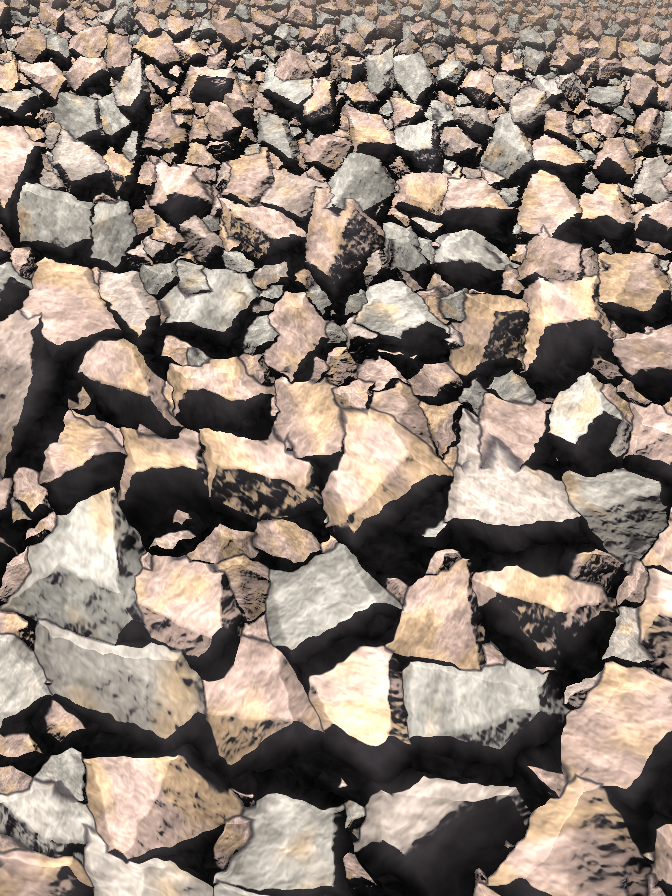
A Shadertoy shader for this texture:

```glsl
// A sunlit heap of broken, faceted rocks that shrink towards a gravel horizon.
#define ROCK_SIZE 0.135
#define HORIZON 1.06
#define TILT 0.09
#define FINE_RATIO 0.46
#define SUN normalize(vec3(-0.28, 0.72, 0.62))
#define SUN_TINT vec3(1.065, 1.0, 0.94)
#define SHADE_TINT vec3(1.03, 0.96, 1.0)
#define OCHRE vec3(1.12, 1.0, 0.83)
#define ROSE vec3(1.07, 0.98, 0.96)
#define SLATE vec3(0.97, 1.0, 1.0)
#define FACES 8

struct Rock { vec2 id; vec2 q; float unit; float base; };
struct Surface { float height; float gap; vec2 slope; vec2 id; vec2 local; };

vec2 hash2(vec2 p) {
    vec3 q = fract(p.xyx * vec3(0.1031, 0.1030, 0.0973));
    q += dot(q, q.yzx + 33.33);
    return fract((q.xx + q.yz) * q.zy);
}

float hash(vec2 p) { return hash2(p).x; }

float noise(vec2 p) {
    vec2 i = floor(p), f = fract(p);
    f = f * f * (3.0 - 2.0 * f);
    return mix(mix(hash(i), hash(i + vec2(1, 0)), f.x),
               mix(hash(i + vec2(0, 1)), hash(i + vec2(1, 1)), f.x), f.y);
}

float fbm(vec2 p, int octaves) {
    float sum = 0.0, amp = 0.5, total = 0.0;
    for (int i = 0; i < octaves; i++) {
        sum += amp * noise(p);
        total += amp;
        p = mat2(1.6, 1.2, -1.2, 1.6) * p + 5.3;
        amp *= 0.55;
    }
    return sum / total;
}

// Rock spacing at height y, dwindling to the horizon
float spacing(float y, float size) {
    float t = clamp(y / HORIZON, -0.95, 0.99);
    return size * (1.0 - t * t);
}

float rowAt(float y, float size) {
    return floor(atanh(clamp(y / HORIZON, -0.95, 0.99)) * HORIZON / size);
}

// The rock of a row that lies "step" columns from point "near", as seen from p
Rock placeRock(vec2 p, vec2 near, float size, float row, float step) {
    float y = HORIZON * tanh((row + 0.5) * size / HORIZON);
    float s = spacing(y, size), width = s * 1.1;
    float shift = hash(vec2(row, size * 910.0));
    float column = floor(near.x / width + shift) + step;
    vec2 id = vec2(column, row) + size * 400.0;
    vec2 rnd = hash2(id), form = hash2(id + 19.0);
    float unit = s * mix(0.75, 1.2, form.x);
    vec2 centre = vec2((column + 0.5 - shift) * width, y) + s * (rnd - 0.5) * 0.5;
    return Rock(id, (p - centre) / unit, unit, s * (0.4 * form.y - 0.15));
}

// Face k of a rock as a plane: downhill slope in xy, height over the centre in z
vec3 facePlane(int k, vec2 id) {
    float fk = float(k);
    vec2 rnd = hash2(id + fk * vec2(7.31, 3.17) + 11.0);
    bool side = k < 5;
    float angle = 6.283 * (side ? (fk + 0.7 * rnd.x) / 5.0 : rnd.x);
    float radius = mix(0.42, 0.6, rnd.y) * (1.0 + 0.22 * cos(2.0 * angle - 6.283 * fract(id.x * 0.37 + id.y * 0.61)));
    float steep = side ? 3.0 : mix(0.12, 1.25, rnd.y);
    float top = side ? steep * radius : mix(0.32, 0.54, fract(rnd.x * 37.0));
    return vec3(steep * vec2(cos(angle), sin(angle)), top);
}

// Jittered rows of rocks; the highest surface wins
void addRocks(vec2 p, float size, float lift, inout Surface best) {
    float row = rowAt(p.y, size);
    for (int n = 0; n < 9; n++) {
        Rock rock = placeRock(p, p, size, row + float(n / 3 - 1), float(n % 3 - 1));
        if (dot(rock.q, rock.q) > 1.2) continue;
        float low = 9.0, next = 9.0;
        vec2 slope = vec2(0), nextSlope = vec2(0);
        for (int k = 0; k < FACES; k++) {
            vec3 face = facePlane(k, rock.id);
            float h = face.z - dot(face.xy, rock.q);
            if (h < low) { next = low; nextSlope = slope; low = h; slope = face.xy; }
            else if (h < next) { next = h; nextSlope = face.xy; }
        }
        // Slightly worn creases
        slope = mix(0.5 * (slope + nextSlope), slope, smoothstep(0.0, 0.04, next - low));
        float height = rock.unit * low + rock.base + lift;
        float gap = abs(height - best.height);
        if (height > best.height) best = Surface(height, gap, slope, rock.id, rock.q);
        else best.gap = min(best.gap, gap);
    }
}

// Cast shadow: clip the ray to the sun against the faces of each nearby rock
float castShadow(vec2 p, float height, float s) {
    vec2 dir = normalize(SUN.xy);
    float rise = SUN.z / length(SUN.xy), shadow = 0.0;
    vec2 near = p + dir * 0.45 * s;
    float row = rowAt(near.y, ROCK_SIZE);
    for (int n = 0; n < 9; n++) {
        Rock rock = placeRock(p, near, ROCK_SIZE, row + float(n / 3 - 1), float(n % 3 - 1));
        float along = dot(rock.q, dir);
        if (along > 0.8 || dot(rock.q, rock.q) - along * along > 0.8) continue;
        float enter = 0.02, leave = 3.0, z = (height - rock.base) / rock.unit;
        for (int k = 0; k < FACES; k++) {
            vec3 face = facePlane(k, rock.id);
            float a = rise + dot(face.xy, dir);
            float t = (face.z - dot(face.xy, rock.q) - z) / a;
            if (a > 0.0) leave = min(leave, t); else enter = max(enter, t);
        }
        shadow = max(shadow, smoothstep(0.0, 0.07, leave - enter));
    }
    return shadow;
}

void mainImage(out vec4 fragColor, in vec2 fragCoord) {
    vec2 p = fragCoord / iResolution.y;
    p.y += TILT * (p.x - 0.375);
    float s = spacing(p.y, ROCK_SIZE);
    // Ragged edges
    vec2 w = p / s * 7.0;
    p += s * 0.07 * (vec2(fbm(w, 2), fbm(w + 37.0, 2)) - 0.5);

    Surface hit = Surface(-0.35 * s, s, vec2(0), vec2(0), p / s);
    addRocks(p, ROCK_SIZE, 0.0, hit);
    addRocks(p, ROCK_SIZE * FINE_RATIO, -0.12 * s, hit);
    float shadow = castShadow(p, hit.height, s);

    // Stone texture: rough relief, mottling and fine grain, turned per rock
    float turn = 6.283 * hash(hit.id + 2.0);
    mat2 spin = mat2(cos(turn), sin(turn), -sin(turn), cos(turn));
    vec2 c = spin * hit.local * vec2(4.5, 7.5) + hit.id * 17.0;
    float mottle = fbm(c, 4);
    float relief = fbm(c + 0.2 * (spin * normalize(SUN.xy)), 4) - mottle;
    float speck = noise(c * 6.0) - 0.5;

    // Light, with dark seams where rocks touch
    float diffuse = dot(normalize(vec3(hit.slope, 1.0)), SUN) - 1.3 * relief;
    float lit = (1.0 - shadow) * smoothstep(0.0, 0.2, diffuse);
    lit *= mix(0.4, 1.0, smoothstep(0.0, 0.07 * s, hit.gap));
    float open = smoothstep(-0.2, 0.6, hit.height / s);
    float shade = 0.05 + 0.17 * open + 0.12 * (mottle - 0.5);
    vec2 kind = hash2(hit.id + 13.0);
    float albedo = mix(0.86, 1.1, kind.y) + 0.4 * (mottle - 0.5) + 0.14 * speck;
    float value = shade + lit * (0.33 + 0.42 * max(diffuse, 0.0)) * albedo;

    // Distant gravel loses contrast
    float far = smoothstep(0.9, 1.03, p.y);
    value = mix(value, 0.56 + 0.2 * speck, 0.65 * far);

    // Mineral tints
    vec3 mineral = mix(SLATE, ROSE, smoothstep(0.15, 0.5, kind.x));
    float stain = smoothstep(0.5, 0.8, fbm(c * 0.4 + 9.0, 2) + 0.3 * (kind.x - 0.5));
    mineral = mix(mineral, OCHRE, 0.8 * stain);
    vec3 color = value * mix(SHADE_TINT, SUN_TINT * mineral, max(lit, far));
    fragColor = vec4(clamp(color, 0.0, 1.0), 1.0);
}
```
